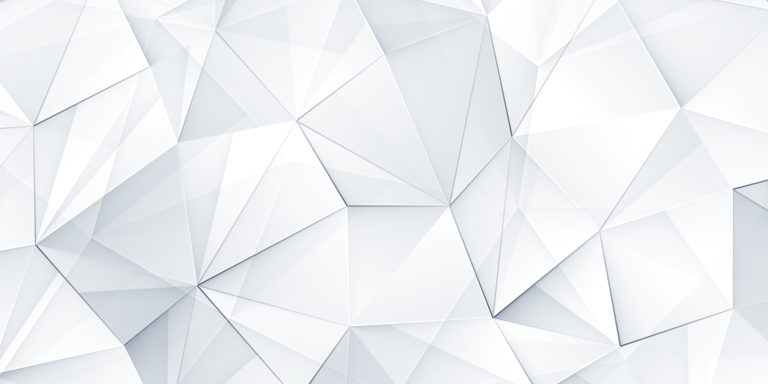
Give the GLSL for this background, as a Shadertoy shader.

```glsl
// Pale folded-paper relief: a tilted, jittered grid of quads is cut into triangles.
// Each facet has a flat tone, a soft gradient and a crease; its edges carry tapered
// shadows, bright rims and fine ink lines. A second mesh adds translucent planes.

float hash(vec2 c) {
    return fract(sin(dot(c, vec2(127.1, 311.7))) * 43758.5453);
}

vec2 jitteredVertex(vec2 id) {
    return id + 0.56 * (vec2(hash(id), hash(id + 57.3)) - 0.5);
}

mat2 rotation(float angle) {
    float c = cos(angle), s = sin(angle);
    return mat2(c, s, -s, c);
}

// Counter-clockwise corner of a unit quad
vec2 quadCorner(int k) {
    k = k % 4;
    return vec2(k == 1 || k == 2, k >= 2);
}

// Returns darkness, ink and coverage of one triangle
vec3 facet(vec2 p, vec2 ids[3], vec2 quad, float px) {
    vec2 v[3];
    for (int k = 0; k < 3; k++) v[k] = jitteredVertex(ids[k]);
    vec2 key = ids[0] + ids[1] + ids[2];
    vec2 center = (v[0] + v[1] + v[2]) / 3.0;

    // Flat tone, partly shared by both halves of the quad, plus a gradient
    float tone = mix(hash(quad + 3.1), hash(key + 9.7), 0.4);
    float turn = 6.2832 * hash(key + 4.3);
    float dark = 0.02 + 0.52 * tone * tone * tone;
    dark += 0.2 * dot(p - center, vec2(cos(turn), sin(turn)));

    // Crease from one corner to the opposite edge
    vec2 foot = mix(v[1], v[2], 0.25 + 0.5 * hash(key + 6.1));
    vec2 fold = normalize(foot - v[0]);
    float side = dot(p - v[0], vec2(-fold.y, fold.x));
    float depth = 0.25 * max(hash(key + 8.2) - 0.5, 0.0);
    dark += depth * (1.4 * smoothstep(-px, px, side) - 0.7);
    dark += 1.5 * depth * smoothstep(-px, px, side) * exp(-abs(side) / 0.06);

    float inside = 1e3, ink = 0.0;
    for (int k = 0; k < 3; k++) {
        vec2 a = v[k], t = v[(k + 1) % 3] - a;
        vec2 edge = ids[k] + ids[(k + 1) % 3];
        vec2 outward = vec2(t.y, -t.x) / length(t);
        float d = -dot(p - a, outward);
        inside = min(inside, d);
        d = max(d, 0.0);

        // Diagonals, whose keys are odd in both axes, are kept faint
        float diagonal = mod(edge.x, 2.0) * mod(edge.y, 2.0);
        float weight = 1.0 - 0.65 * diagonal;
        float h = hash(edge + 0.37);
        float facing = outward.y - 0.3 * outward.x;
        float along = clamp(dot(p - a, t) / dot(t, t), 0.0, 1.0);
        if (facing < 0.0) along = 1.0 - along;
        float taper = mix(0.25, 1.0, along);

        // Shadow below a raised neighbour, bright rim on the raised side
        if (facing > 0.0) {
            float reach = mix(0.05, 0.2, hash(edge + 5.5));
            dark += weight * h * h * taper * (0.65 * exp(-d / reach) + 0.55 * exp(-d / 0.022));
        } else {
            dark -= 0.2 * h * weight * (1.0 - smoothstep(0.008, 0.012 + px, d));
        }
        float line = 1.0 - smoothstep(0.0, 0.004 + px, d);
        ink = max(ink, line * weight * taper * smoothstep(0.4, 0.75, hash(edge + 2.6)));
    }
    return vec3(dark, ink, clamp(0.5 + inside / px, 0.0, 1.0));
}

// Blends the triangles around a point by their coverage
vec2 foldedMesh(vec2 p, float px) {
    vec3 sum = vec3(0.0);
    for (int j = -1; j <= 1; j++)
    for (int i = -1; i <= 1; i++) {
        vec2 quad = floor(p) + vec2(i, j);
        int start = hash(quad + 7.7) > 0.5 ? 1 : 0;
        for (int part = 0; part < 2; part++) {
            vec2 ids[3];
            ids[0] = quad + quadCorner(start);
            ids[1] = quad + quadCorner(start + 1 + part);
            ids[2] = quad + quadCorner(start + 2 + part);
            vec3 f = facet(p, ids, quad, px);
            sum += vec3(f.xy, 1.0) * f.z;
        }
    }
    return sum.xy / max(sum.z, 1e-3);
}

void mainImage(out vec4 fragColor, in vec2 fragCoord) {
    vec2 p = fragCoord / iResolution.y;
    float px = 1.0 / iResolution.y;

    vec2 relief = foldedMesh(rotation(-0.42) * p * 3.2 + 13.0, 3.2 * px);
    vec2 veil = foldedMesh(rotation(0.5) * p * 2.1 + 41.0, 2.1 * px);
    float dark = clamp(relief.x + 0.3 * veil.x - 0.03, -0.03, 1.1);

    // Cool ramp from near white to blue grey, then the ink
    vec3 color = vec3(0.99, 0.995, 0.995) - dark * vec3(0.31, 0.277, 0.225);
    color = mix(color, vec3(0.3, 0.32, 0.43), 0.8 * relief.y);
    fragColor = vec4(clamp(color, 0.0, 1.0), 1.0);
}
```
